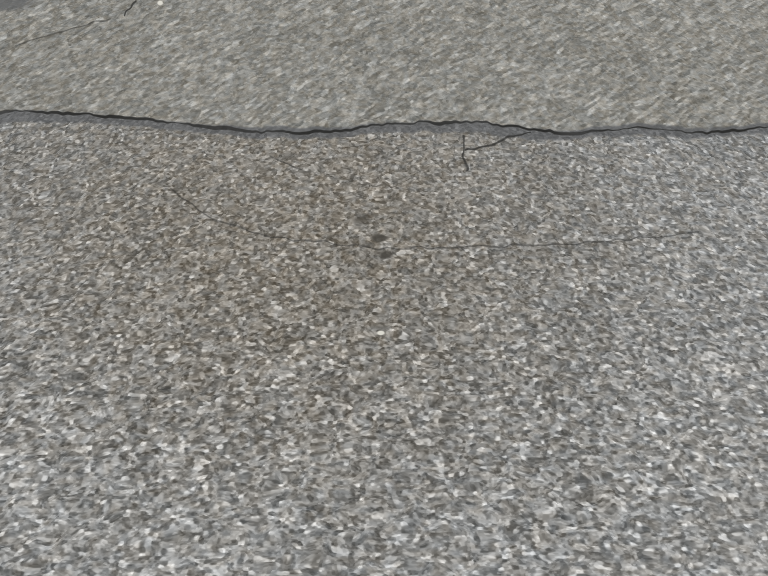
This texture is drawn by a WebGL 1 fragment shader. Its source:

```glsl
precision highp float;
uniform vec2 u_resolution;

const float HORIZON = 1.65;        // height where the ground would vanish
const float STONE_DENSITY = 100.0; // stones per canvas height at the near edge
const float STONE_FLATTEN = 1.5;
const float STONE_SOFTNESS = 5.8;
const float NEAR_CONTRAST = 0.345;
const float FAR_CONTRAST = 0.23;
const float SMEAR_SLOPE = 0.5;
const vec3 COOL_GREY = vec3(0.528, 0.528, 0.520);
const vec3 WARM_GREY = vec3(0.505, 0.487, 0.455);
const vec3 FAR_GREY = vec3(0.540, 0.535, 0.512);
const vec3 SEALANT = vec3(0.385, 0.390, 0.395);
const vec3 CRACK = vec3(0.17, 0.17, 0.165);
const vec3 STAIN = vec3(0.28, 0.27, 0.25);
const vec3 PALE_STONE = vec3(0.86, 0.85, 0.81);

float pixel;

vec3 hash3(vec2 cell) {
  vec3 h = fract(cell.xyx * vec3(0.1031, 0.1030, 0.0973));
  h += dot(h, h.yxz + 33.33);
  return fract((h.xxy + h.yzz) * h.zyx);
}

float noise(vec2 p) {
  vec2 i = floor(p);
  vec2 f = fract(p);
  f = f * f * (3.0 - 2.0 * f);
  float low = mix(hash3(i).x, hash3(i + vec2(1.0, 0.0)).x, f.x);
  float high = mix(hash3(i + vec2(0.0, 1.0)).x, hash3(i + 1.0).x, f.x);
  return mix(low, high, f.y);
}

// Soft blend of jittered stones, each with its own tone around zero
float stones(vec2 p) {
  vec2 cell = floor(p);
  float total = 0.0;
  float weight = 0.0;
  for (int j = -1; j <= 1; j++) {
    for (int i = -1; i <= 1; i++) {
      vec2 id = cell + vec2(float(i), float(j));
      vec3 h = hash3(id);
      vec2 d = p - id - 0.15 - 0.7 * h.xy;
      float w = exp(-STONE_SOFTNESS * dot(d, d));
      float tone = h.z - 0.5 + 0.4 * smoothstep(0.9, 1.0, h.z);
      total += tone * w;
      weight += w;
    }
  }
  return total / weight;
}

float segment(vec2 p, vec2 a, vec2 b) {
  vec2 ab = b - a;
  return length(p - a - ab * clamp(dot(p - a, ab) / dot(ab, ab), 0.0, 1.0));
}

float stroke(float d, float halfWidth) {
  return 1.0 - smoothstep(halfWidth - 0.6 * pixel, halfWidth + pixel, d);
}

float spot(vec2 p, vec2 centre, vec2 radius) {
  return 1.0 - smoothstep(0.6, 1.3, length((p - centre) / radius));
}

// Height of the main crack along the road
float crackHeight(float x) {
  float y = 0.806 - 0.036 * smoothstep(0.05, 0.52, x);
  y += 0.017 * smoothstep(0.52, 0.74, x) - 0.018 * smoothstep(0.82, 1.0, x);
  y += 0.009 * smoothstep(1.0, 1.1, x) - 0.009 * smoothstep(1.12, 1.2, x);
  y += 0.009 * smoothstep(1.2, 1.33, x);
  return y + 0.004 * (noise(vec2(x * 38.0, 3.0)) - 0.5) + 0.003 * (noise(vec2(x * 110.0, 5.0)) - 0.5);
}

void main() {
  vec2 p = gl_FragCoord.xy / u_resolution.y;
  pixel = 1.0 / u_resolution.y;
  float edge = crackHeight(p.x);
  float farSide = smoothstep(-0.005, 0.005, p.y - edge);

  // Broad colour: warm wear in the middle left, cool elsewhere
  vec2 fromWear = (p - vec2(0.48, 0.57)) * vec2(2.0, 2.8);
  vec3 color = mix(COOL_GREY, WARM_GREY, exp(-dot(fromWear, fromWear)));
  color += 0.025 * smoothstep(0.45, 0.0, p.y) + 0.02 * smoothstep(0.8, 1.3, p.x);
  color = mix(color, FAR_GREY, farSide);
  color += 0.03 * (noise(p * 7.0) - 0.5) + 0.02 * (noise(p * 19.0) - 0.5);

  // Stones shrink with distance; the far side is smeared along a slant
  vec2 ground = vec2((p.x - 0.667) * HORIZON / (HORIZON - p.y),
                     -STONE_FLATTEN * HORIZON * log(1.0 - p.y / HORIZON)) * STONE_DENSITY;
  ground += 1.1 * vec2(noise(ground * 0.35), noise(ground * 0.35 + 40.0));
  float near = stones(ground) + 0.45 * stones(ground * 1.9 + 17.0);
  vec2 along = normalize(vec2(1.0, SMEAR_SLOPE));
  vec2 smeared = vec2(dot(p, along) * 85.0, dot(p, vec2(-along.y, along.x)) * 215.0);
  smeared += 1.2 * vec2(noise(p * 30.0), noise(p * 30.0 + 70.0));
  float distant = 0.75 * stones(smeared) + 0.5 * near;
  float nearContrast = NEAR_CONTRAST * mix(1.0, 0.75, smoothstep(0.2, 0.8, p.y));
  float grain = mix(near * nearContrast, distant * FAR_CONTRAST, farSide);
  color += grain;
  color += (noise(ground * 0.6 + 90.0) - 0.5) * vec3(0.02, 0.0, -0.025);

  // Sealant strip, straddling the dark fissure in places
  float below = edge - p.y;
  float middle = (p.x - 0.5) / 0.12;
  float lift = 0.008 * exp(-middle * middle) + 0.006 * smoothstep(0.9, 1.05, p.x);
  float depth = 0.013 + 0.008 * noise(vec2(p.x * 11.0, 9.0));
  float inside = below + lift;
  float strip = smoothstep(-0.004, 0.001, inside) * (1.0 - smoothstep(depth - 0.003, depth + 0.003, inside));
  color = mix(color, SEALANT + grain * 0.3, strip * 0.88);
  float width = 0.0032 * noise(vec2(p.x * 26.0, 21.0));
  float fissure = 0.6 + 0.4 * noise(vec2(p.x * 17.0, 33.0));
  color = mix(color, CRACK, stroke(abs(below), width) * fissure);

  // Branches and hairline cracks
  vec2 q = p + 0.007 * (vec2(noise(p * 55.0), noise(p * 55.0 + 30.0)) - 0.5);
  vec2 jag = q + 0.006 * (vec2(noise(p * 85.0 + 11.0), noise(p * 85.0 + 60.0)) - 0.5);
  float branch = min(segment(jag, vec2(0.807, 0.762), vec2(0.808, 0.705)),
                     segment(jag, vec2(0.812, 0.738), vec2(0.920, 0.770)));
  branch = min(branch, segment(jag, vec2(0.235, 1.0), vec2(0.217, 0.974)));
  color = mix(color, CRACK, stroke(branch, 0.0013) * 0.7);
  float hair = segment(q, vec2(0.295, 0.670), vec2(0.373, 0.618));
  hair = min(hair, segment(q, vec2(0.373, 0.618), vec2(0.469, 0.589)));
  hair = min(hair, segment(q, vec2(0.469, 0.589), vec2(0.660, 0.569)));
  hair = min(hair, segment(q, vec2(0.660, 0.569), vec2(0.972, 0.575)));
  hair = min(hair, segment(q, vec2(0.972, 0.575), vec2(1.215, 0.595)));
  hair = min(hair, segment(q, vec2(0.469, 0.731), vec2(0.521, 0.708)));
  hair = min(hair, segment(q, vec2(0.190, 0.969), vec2(0.035, 0.922)));
  color = mix(color, CRACK, stroke(hair, 0.0009) * 0.45);

  // Stains, pits and two pale stones
  float stain = 0.5 * spot(q, vec2(0.627, 0.619), vec2(0.015, 0.010));
  stain = max(stain, 0.85 * spot(q, vec2(0.660, 0.587), vec2(0.017, 0.006)));
  stain = max(stain, 0.85 * spot(q, vec2(0.669, 0.557), vec2(0.011, 0.007)));
  stain = max(stain, 0.55 * spot(q, vec2(0.613, 0.693), vec2(0.008, 0.006)));
  stain = max(stain, 0.55 * spot(q, vec2(0.143, 0.415), vec2(0.010, 0.007)));
  stain = max(stain, 0.7 * spot(q, vec2(0.620, 0.328), vec2(0.008, 0.005)));
  color = mix(color, STAIN, stain);
  color = mix(color, SEALANT, 0.7 * spot(p, vec2(0.0, 1.0), vec2(0.06, 0.02)));
  float pale = max(spot(p, vec2(0.661, 0.422), vec2(0.007, 0.004)), spot(p, vec2(0.278, 0.995), vec2(0.005, 0.004)));
  color = mix(color, PALE_STONE, pale);

  gl_FragColor = vec4(clamp(color, 0.0, 1.0), 1.0);
}
```
